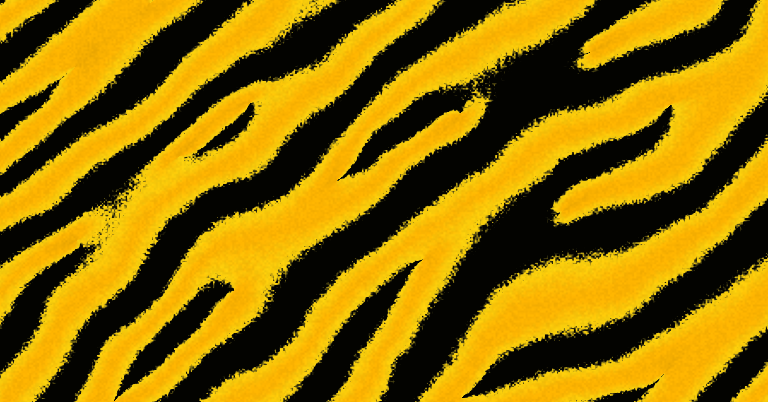
Give the GLSL for this pattern, as a WebGL 1 fragment shader.

```glsl
precision highp float;
// Diagonal tiger stripes: black tapering bands with furry edges on golden yellow.
uniform vec2 u_resolution;

float hash(vec2 p) {
    return fract(sin(dot(p, vec2(127.1, 311.7))) * 43758.545);
}

float noise(vec2 p) {
    vec2 i = floor(p), f = fract(p);
    f = f * f * (3.0 - 2.0 * f);
    return mix(mix(hash(i), hash(i + vec2(1.0, 0.0)), f.x),
               mix(hash(i + vec2(0.0, 1.0)), hash(i + vec2(1.0, 1.0)), f.x), f.y);
}

vec2 wobble(vec2 p) {
    return vec2(noise(p), noise(p + 37.4)) - 0.5;
}

// Signed distance to the stripes, negative inside the black
float stripeDistance(vec2 p) {
    p += 0.2 * wobble(p * 1.6) + 0.065 * wobble(p * 5.0 + 5.0) + 0.014 * wobble(p * 14.0);

    // x runs along the stripes, y across them
    float c = cos(0.68), s = sin(0.68);
    vec2 q = vec2(c * p.x + s * p.y, c * p.y - s * p.x);
    float phase = q.y / 0.18;
    float halfWidth = 0.228 + 0.08 * (noise(q * vec2(2.5, 5.0) + 9.0) - 0.5);

    // Phase vortices of alternating sign make stripes end or fork
    for (int i = 0; i < 6; i++) {
        for (int j = -4; j < 3; j++) {
            vec2 cell = vec2(float(i), float(j));
            vec2 jitter = vec2(hash(cell + 3.1), hash(cell + 8.7));
            vec2 d = q - (cell + 0.2 + 0.6 * jitter) * vec2(0.40, 0.32);
            d.x *= 0.38;
            float turn = mod(cell.x + cell.y, 2.0) * 2.0 - 1.0;
            phase += turn * atan(d.y, d.x + 1e-5) / 6.28318;
            halfWidth -= mix(0.1, 0.28, hash(cell + 5.5)) * exp(-dot(d, d) / 0.0013);
        }
    }
    return (abs(fract(phase) - 0.5) - halfWidth) * 0.18;
}

void main() {
    vec2 p = gl_FragCoord.xy / u_resolution.y;
    float dist = stripeDistance(p);

    // Golden coat: bright beside the stripes, deeper orange between them
    vec3 brightYellow = vec3(0.97, 0.81, 0.05);
    vec3 deepOrange = vec3(0.985, 0.70, 0.005);
    float depth = dist + 0.008 * (noise(p * 9.0) - 0.5) + 0.012 * (noise(p * 140.0) - 0.5);
    vec3 coat = mix(brightYellow, deepOrange, smoothstep(0.0, 0.045, depth));
    coat *= 1.0 - 0.05 * smoothstep(0.045, 0.09, depth);
    coat *= 1.0 + 0.07 * (noise(p * 200.0 + 20.0) - 0.5);

    // Fine grain breaks the soft border up into short hairs
    float hair = 0.018 * (noise(p * 235.0) - 0.5) + 0.004 * (noise(p * 100.0) - 0.5);
    float cover = smoothstep(-0.007, 0.006, dist + hair);
    vec3 black = vec3(0.01, 0.01, 0.0);
    vec3 fringe = vec3(0.04, 0.05, 0.05) * cover * (1.0 - cover) * 4.0;
    gl_FragColor = vec4(mix(black, coat, pow(cover, 1.35)) + fringe, 1.0);
}
```
